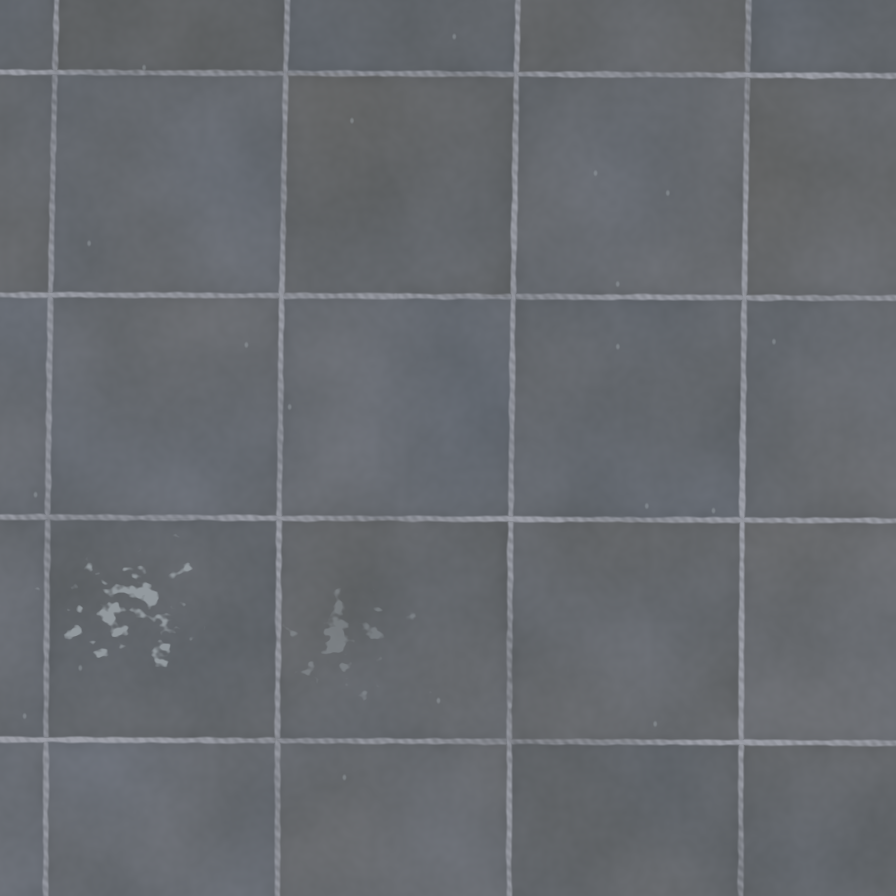
Write a WebGL 2 fragment shader that draws this texture.

```glsl
#version 300 es
precision highp float;

uniform vec2 u_resolution;
out vec4 fragColor;

const vec2 TILE_SIZE = vec2(0.2586, 0.2483);
const vec2 GRID_ORIGIN = vec2(0.051, 0.173);
const float JOINT_HALF_WIDTH = 0.0030;

const vec3 SLATE_DARK = vec3(0.345, 0.362, 0.375);
const vec3 SLATE_LIGHT = vec3(0.452, 0.465, 0.495);
const vec3 WARM_TINT = vec3(0.010, 0.001, -0.013);
const vec3 GROUT = vec3(0.615, 0.625, 0.66);
const vec3 CHALK = vec3(0.61, 0.64, 0.66);

float hash(vec2 p) {
    vec3 q = fract(vec3(p.xyx) * 0.1031);
    q += dot(q, q.yzx + 33.33);
    return fract((q.x + q.y) * q.z);
}

vec2 gradient(vec2 cell) {
    float angle = 6.2832 * hash(cell + 17.0);
    return vec2(cos(angle), sin(angle));
}

float gradientNoise(vec2 p) {
    vec2 i = floor(p), f = p - i;
    vec2 u = f * f * f * (f * (f * 6.0 - 15.0) + 10.0);
    float a = dot(gradient(i), f);
    float b = dot(gradient(i + vec2(1, 0)), f - vec2(1, 0));
    float c = dot(gradient(i + vec2(0, 1)), f - vec2(0, 1));
    float d = dot(gradient(i + 1.0), f - 1.0);
    return mix(mix(a, b, u.x), mix(c, d, u.x), u.y);
}

float fbm(vec2 p, int octaves) {
    float sum = 0.0, amplitude = 1.0;
    for (int i = 0; i < octaves; i++) {
        sum += amplitude * gradientNoise(p);
        p = mat2(1.6, 1.2, -1.2, 1.6) * p + 7.3;
        amplitude *= 0.5;
    }
    return sum;
}

// Slight bow of the columns and tilt of the rows
vec2 straighten(vec2 uv) {
    return uv - vec2(0.0125 * uv.y * uv.y * (1.0 - 0.35 * uv.x), 0.004 * (0.4 - uv.x));
}

// Cloudy stone, shifted in tone and hue for each tile
vec3 slate(vec2 uv, vec2 tile) {
    vec2 shifted = uv + 5.0 * vec2(hash(tile + 3.0), hash(tile + 9.0));
    float tone = 0.46 + 0.30 * (hash(tile + 41.0) - 0.5) + 0.16 * (0.5 - uv.y);
    tone += 0.34 * fbm(shifted * 7.0, 4) + 0.10 * gradientNoise(uv * 95.0);
    float warmth = hash(tile + 63.0) - 0.45 + 0.9 * gradientNoise(shifted * 6.0 + 20.0);
    return mix(SLATE_DARK, SLATE_LIGHT, clamp(tone, 0.0, 1.1)) + WARM_TINT * warmth;
}

// Joint coverage from the signed distance to its centre line
float joint(float offset, float along, float line, float blur) {
    float wobble = 0.0009 * gradientNoise(vec2(along * 38.0, line * 9.7));
    float d = abs(offset + wobble);
    float width = JOINT_HALF_WIDTH * (1.0 + 0.4 * gradientNoise(vec2(along * 60.0, line + 0.4)));
    return 1.0 - smoothstep(width - blur, width + blur, d);
}

// Uneven brightness and fine diagonal twist along a joint
float jointStrength(float along, float across, float line) {
    float fade = 0.73 + 0.45 * gradientNoise(vec2(along * 6.0, line * 3.7 + 0.5));
    float twist = 0.10 * sin(6.2832 * (along * 90.0 + across * 75.0));
    return clamp(fade + twist + 0.25 * gradientNoise(vec2(along, across) * 110.0), 0.2, 1.0);
}

// Chipped residue inside a soft oval drift
float flakes(vec2 uv, vec2 center, vec2 radius, float seed) {
    vec2 q = (uv - center) / radius;
    float drift = exp(-dot(q, q)) + 0.35 * gradientNoise(uv * 17.0 + seed);
    float chips = fbm(uv * vec2(36.0, 46.0) + seed, 3);
    return smoothstep(0.72, 0.92, drift * 0.72 + chips * 0.8) * smoothstep(1.7, 1.2, length(q));
}

// Sparse pale specks, one candidate per cell
float specks(vec2 uv, float density, float blur) {
    vec2 p = uv * density, cell = floor(p);
    vec2 center = 0.25 + 0.5 * vec2(hash(cell + 5.0), hash(cell + 11.0));
    float d = length((p - cell - center) * vec2(1.3, 0.9)) / density;
    float present = step(0.93, hash(cell + 29.0));
    return present * (1.0 - smoothstep(0.0025 - blur, 0.0025 + blur, d));
}

void main() {
    vec2 uv = gl_FragCoord.xy / u_resolution;
    float blur = max(0.0016, 0.75 / min(u_resolution.x, u_resolution.y));
    vec2 grid = (straighten(uv) - GRID_ORIGIN) / TILE_SIZE;
    vec2 line = floor(grid + 0.5);
    vec2 offset = (grid - line) * TILE_SIZE;
    vec3 color = slate(uv, floor(grid));

    // Shaded tile rims beside the joints
    vec2 rim = exp(-abs(offset) / 0.007);
    color *= 1.0 - 0.09 * max(rim.x, rim.y) * (0.8 + gradientNoise(uv * 40.0));

    // Residue and specks
    float residue = 0.85 * flakes(uv, vec2(0.15, 0.32), vec2(0.11, 0.085), 4.0);
    residue = max(residue, 0.40 * flakes(uv, vec2(0.39, 0.28), vec2(0.085, 0.07), 13.0));
    residue = max(residue, 0.45 * specks(uv, 17.0, blur));
    color = mix(color, CHALK, residue);

    // Grout lines
    float columns = joint(offset.x, uv.y, line.x + 30.0, blur) * jointStrength(uv.y, offset.x, line.x + 30.0);
    float rows = joint(offset.y, uv.x, line.y, blur) * jointStrength(uv.x, offset.y, line.y);
    color = mix(color, GROUT, max(columns, rows));

    fragColor = vec4(color, 1.0);
}
```
